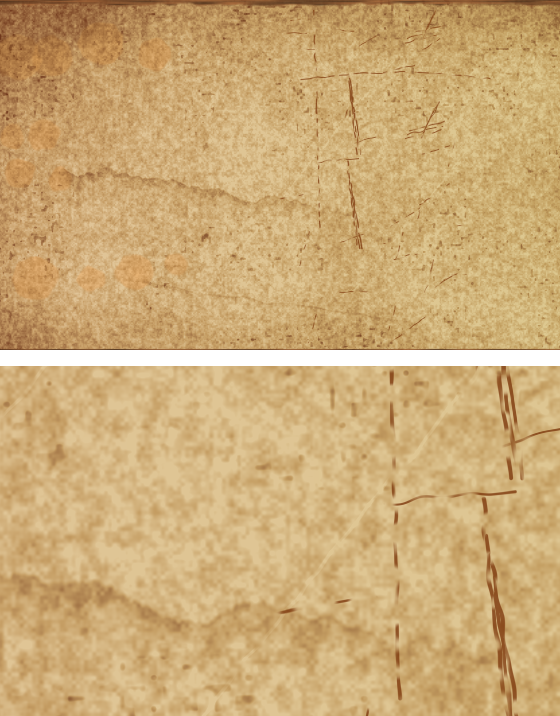
Top: the whole. Bottom: its middle third, enlarged.
Reproduce this texture procedurally as a Shadertoy shader.

```glsl
// Aged parchment: layered value noise drives a tan colour ramp, darkened at
// the borders, then overlaid with orange spots, ragged tide lines and
// broken rust scratches. Lengths are fractions of the canvas height.

const vec3 UMBER = vec3(0.51, 0.31, 0.17);
const vec3 TAN   = vec3(0.77, 0.62, 0.39);
const vec3 CREAM = vec3(0.85, 0.74, 0.54);
const vec3 RUST  = vec3(0.49, 0.22, 0.05);
const vec3 SPOT  = vec3(0.84, 0.56, 0.27);

float hash(vec2 p) {
    vec3 q = fract(p.xyx * vec3(0.1031, 0.1030, 0.0973));
    q += dot(q, q.yzx + 33.33);
    return fract((q.x + q.y) * q.z);
}

float noise(vec2 p) {
    vec2 cell = floor(p), f = fract(p);
    f = f * f * (3.0 - 2.0 * f);
    return mix(mix(hash(cell), hash(cell + vec2(1, 0)), f.x),
               mix(hash(cell + vec2(0, 1)), hash(cell + vec2(1, 1)), f.x), f.y);
}

float fbm(vec2 p) {
    float sum = 0.0, amp = 0.5;
    for (int i = 0; i < 5; i++) {
        sum += amp * noise(p);
        p = mat2(1.6, 1.2, -1.2, 1.6) * p + 17.3;
        amp *= 0.5;
    }
    return sum / 0.97;
}

// Wobbling line from a to b, worn away in places.
float scratch(vec2 p, vec2 a, vec2 b, float width, float wear) {
    vec2 ab = b - a;
    vec2 side = vec2(-ab.y, ab.x) / length(ab);
    p += side * (noise(p * 45.0 + a * 91.0) - 0.5) * 0.006;
    float along = clamp(dot(p - a, ab) / dot(ab, ab), 0.0, 1.0);
    float d = length(p - a - ab * along);
    float soft = 0.8 / iResolution.y;
    float ink = smoothstep(wear - 0.2, wear + 0.2, noise(p * 75.0 + a * 37.0));
    return ink * (1.0 - smoothstep(width - soft, width + soft, d));
}

// Soft stain below a ragged line, fading at both ends.
float tideLine(vec2 p, float x0, float x1, float y0, float slope, float rough, float depth) {
    float crest = y0 + slope * (p.x - x0) + rough * (fbm(vec2(p.x * 13.0, y0 * 50.0)) - 0.5);
    float below = crest - p.y;
    float ends = smoothstep(x0, x0 + 0.08, p.x) * (1.0 - smoothstep(x1 - 0.2, x1, p.x));
    return ends * smoothstep(-0.004, 0.003, below) * exp(-max(below, 0.0) / depth);
}

float paperTone(vec2 p, float aspect) {
    float tone = 0.79 + 0.42 * (fbm(p * 4.0) - 0.5);
    tone += 0.26 * (noise(p * 70.0) - 0.5) + 0.28 * (noise(p * 135.0 + 9.0) - 0.5);
    tone += 0.24 * (noise(p * 260.0) - 0.5);
    tone += 0.12 * (noise(p * vec2(150.0, 18.0)) - 0.5);
    // Dark flecks gather in patches.
    tone -= 0.4 * smoothstep(0.74, 0.95, noise(p * 100.0 + 40.0)) * smoothstep(0.4, 0.65, fbm(p * 7.0 + 5.0));
    // Grimy borders and upper left corner.
    tone -= 0.26 * smoothstep(0.78, 1.0, p.y) + 0.10 * smoothstep(0.12, 0.0, p.y);
    tone -= 0.20 * exp(-p.x / 0.10) + 0.08 * exp(-(aspect - p.x) / 0.07);
    tone -= 0.30 * exp(-8.0 * dot(p - vec2(0.15, 0.92), p - vec2(0.15, 0.92)));
    tone -= 0.18 * exp(-12.0 * dot(p, p));
    return tone + 0.05 * exp(-6.0 * dot(p - vec2(0.7, 0.35), p - vec2(0.7, 0.35)));
}

// Three rows of overlapping round spots on the left side.
float spots(vec2 p) {
    float cover = 0.0;
    for (int i = 0; i < 12; i++) {
        float row = float(i / 4), k = mod(float(i), 4.0), id = float(i);
        vec2 jitter = vec2(hash(vec2(id, 3.0)), hash(vec2(id, 8.0))) - 0.5;
        float pitch = row == 1.0 ? 0.045 : 0.135;
        vec2 centre = vec2(0.03 + 0.08 * step(row, 0.5) + pitch * k, 0.23 + 0.32 * row);
        centre += jitter * vec2(0.05, row == 1.0 ? 0.20 : 0.07);
        float radius = mix(0.034, 0.068, hash(vec2(id, 21.0)));
        float d = length(p - centre) + 0.012 * (noise(p * 40.0) - 0.5);
        cover = cover + (1.0 - cover) * 0.42 * (1.0 - smoothstep(radius - 0.006, radius + 0.003, d));
    }
    return cover * (0.65 + 0.6 * fbm(p * 18.0));
}

float scratches(vec2 p) {
    float ink = 0.0;
    // Long upright and two steep bundles.
    ink = max(ink, scratch(p, vec2(0.898, 0.97), vec2(0.914, 0.35), 0.0018, 0.55));
    for (int i = 0; i < 6; i++) {
        float k = mod(float(i), 3.0), drop = 0.27 * float(i / 3);
        vec2 top = vec2(0.992 + 0.006 * k, 0.81 - 0.035 * k - drop);
        ink = max(ink, scratch(p, top, vec2(1.02 + 0.006 * k, 0.56 - drop), 0.0020, 0.42));
    }
    // Shallow arc, drawn as a scratch on bent space.
    vec2 bent = p + vec2(0.0, 0.28 * (p.x - 1.14) * (p.x - 1.14));
    ink = max(ink, scratch(bent, vec2(0.86, 0.793), vec2(1.40, 0.793), 0.0014, 0.36));
    // Two hatched marks.
    for (int i = 0; i < 10; i++) {
        float k = mod(float(i), 5.0);
        vec2 c = vec2(1.22, 0.915 - 0.275 * float(i / 5)) + vec2(0.006, 0.012) * (k - 2.0);
        vec2 arm = k < 3.0 ? vec2(0.05, 0.012) : vec2(0.022, 0.045);
        ink = max(ink, scratch(p, c - arm, c + arm, 0.0013, 0.45));
    }
    // Loose nicks across the right half.
    for (int i = 0; i < 30; i++) {
        float id = float(i);
        vec2 c = vec2(0.80 + 0.55 * hash(vec2(id, 51.0)), 0.03 + 0.92 * hash(vec2(id, 67.0)));
        float angle = mod(id, 4.0) < 1.0 ? 1.3 : 0.7 * hash(vec2(id, 5.0)) - 0.05;
        vec2 arm = (0.015 + 0.05 * hash(vec2(id, 13.0))) * vec2(cos(angle), sin(angle));
        ink = max(ink, scratch(p, c - arm, c + arm, 0.0012, 0.56));
    }
    return ink;
}

void mainImage(out vec4 fragColor, in vec2 fragCoord) {
    vec2 p = fragCoord / iResolution.y;
    float aspect = iResolution.x / iResolution.y;
    float tone = paperTone(p, aspect);

    // Tide lines, a thin crease and pale diagonal scuffs.
    tone -= 0.36 * tideLine(p, 0.12, 1.02, 0.525, -0.14, 0.09, 0.022);
    tone -= 0.16 * tideLine(p, 0.28, 0.75, 0.805, -0.03, 0.04, 0.018);
    tone -= 0.25 * tideLine(p, 0.35, 1.25, 0.20, -0.15, 0.02, 0.005);
    for (int i = 0; i < 3; i++) {
        vec2 shift = vec2(0.37 * float(i), -0.06 * float(i));
        tone += 0.13 * scratch(p, vec2(0.27, 0.29) + shift, vec2(0.83, 0.98) + shift, 0.0016, 0.4);
    }

    vec3 color = mix(UMBER, TAN, clamp(tone / 0.6, -0.3, 1.0));
    color = mix(color, CREAM, clamp((tone - 0.6) / 0.3, 0.0, 1.3));
    color *= mix(vec3(1.01, 0.985, 1.02), vec3(0.99, 1.01, 0.96), p.x / aspect);
    color = mix(color, SPOT * (0.72 + 0.36 * tone), spots(p));
    color = mix(color, RUST, 0.8 * scratches(p));

    // Frayed top edge and narrow bottom edge.
    float fray = 0.010 * (noise(vec2(p.x * 35.0, 2.0)) - 0.5);
    float edge = smoothstep(0.982, 0.992, p.y + fray) + smoothstep(0.005, 0.001, p.y);
    color = mix(color, UMBER * (0.55 + 0.7 * noise(p * vec2(12.0, 230.0))), 0.85 * min(edge, 1.0));
    fragColor = vec4(color, 1.0);
}
```
